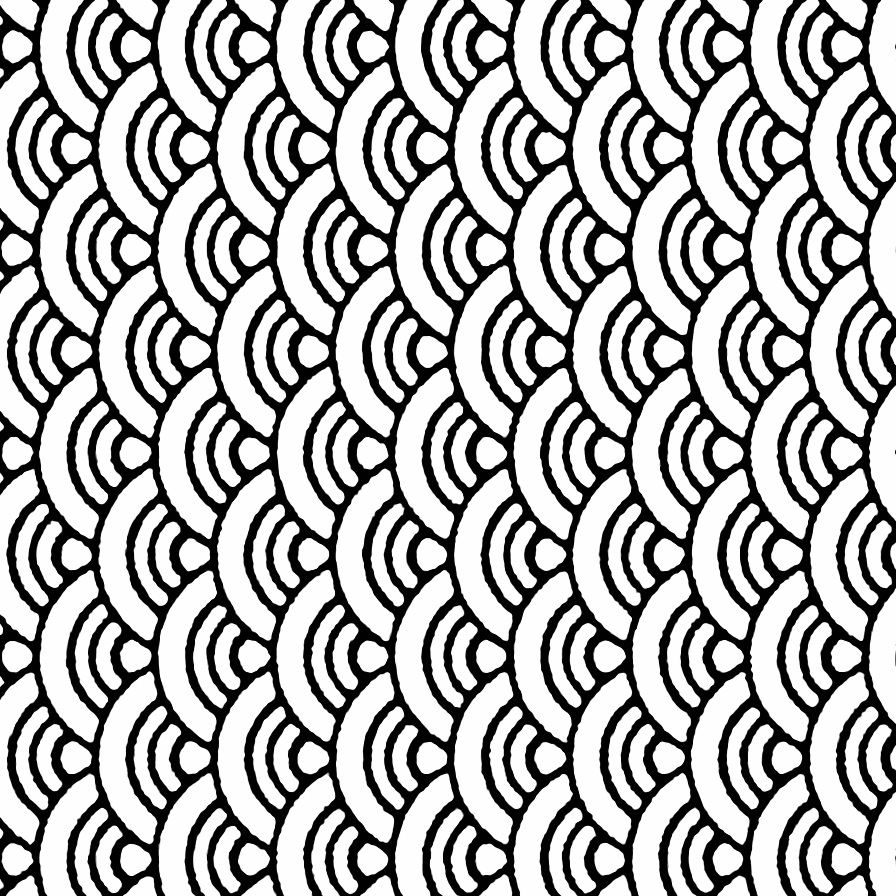
Reproduce this pattern procedurally as a WebGL 2 fragment shader.

```glsl
#version 300 es
precision highp float;
// Black and white overlapping wave scales with concentric arcs, opening to the right.

uniform vec2 u_resolution;
out vec4 fragColor;

const vec3 INK = vec3(0.005);
const vec3 PAPER = vec3(0.995);

const vec2 STEP = vec2(0.06611, 0.11341);   // half of the repeat, across and down
const vec2 ORIGIN = vec2(0.1557, 0.9479);   // centre of one scale
const float CLIP_RADIUS = 0.1190;           // scale radius with its black outline
const float CORNER = 0.0065;                // rounding of the arc ends
const float ROUGHNESS = 0.0011;             // wobble of the edges
const float GRAIN = 210.0;                  // wobble cells across the canvas

// Integer hash of a lattice point, 0 to 1
float hash(vec2 cell) {
    uvec2 q = uvec2(ivec2(cell)) * uvec2(1597u, 3812u);
    uint n = (q.x ^ q.y) * 1597u + q.x;
    n = (n ^ (n >> 15)) * 73471u;
    n ^= n >> 13;
    return float(n & 65535u) / 65535.0;
}

float valueNoise(vec2 p) {
    vec2 cell = floor(p);
    vec2 f = fract(p);
    f = f * f * (3.0 - 2.0 * f);
    float low = mix(hash(cell), hash(cell + vec2(1.0, 0.0)), f.x);
    float high = mix(hash(cell + vec2(0.0, 1.0)), hash(cell + vec2(1.0)), f.x);
    return mix(low, high, f.y);
}

// Signed distance to a ring between two radii
float band(float d, float inner, float outer) {
    return abs(d - 0.5 * (inner + outer)) - 0.5 * (outer - inner);
}

// Intersection of two shapes with rounded corners
float roundIntersect(float a, float b, float r) {
    return min(max(a, b), -r) + length(max(vec2(a, b) + r, 0.0));
}

// Three arcs and a central dot
float arcs(float d) {
    float shape = band(d, 0.0816, 0.1111);
    shape = min(shape, band(d, 0.0573, 0.0720));
    shape = min(shape, band(d, 0.0326, 0.0486));
    return min(shape, d - 0.0215);
}

// One scale, cut by the scales lying over it on the right
float scaleShape(vec2 q, vec2 stride) {
    q.y = abs(q.y);
    float diagonal = CLIP_RADIUS - length(q - stride);
    float ahead = CLIP_RADIUS - length(q - vec2(2.0 * stride.x, 0.0));
    float cut = roundIntersect(diagonal, ahead, CORNER);
    return roundIntersect(arcs(length(q)), cut, CORNER);
}

// Union of the scales that can reach this point
float wavePattern(vec2 p, vec2 stride) {
    float column = floor(p.x / stride.x);
    float shape = 1.0;
    for (int i = 0; i < 3; i++) {
        float m = column + float(i);
        float period = 2.0 * stride.y;
        vec2 q = p - m * stride;
        q.y -= period * round(q.y / period);
        shape = min(shape, scaleShape(vec2(p.x - m * stride.x, q.y), stride));
    }
    return shape;
}

void main() {
    vec2 uv = gl_FragCoord.xy / u_resolution;
    float pixel = 1.0 / min(u_resolution.x, u_resolution.y);

    // Slightly ragged edges
    float wobble = (valueNoise(uv * GRAIN) - 0.5) * 2.0 * ROUGHNESS;
    float shape = wavePattern(uv - ORIGIN, STEP) + wobble;

    float paper = 1.0 - smoothstep(-0.7 * pixel, 0.7 * pixel, shape);
    fragColor = vec4(mix(INK, PAPER, paper), 1.0);
}
```
